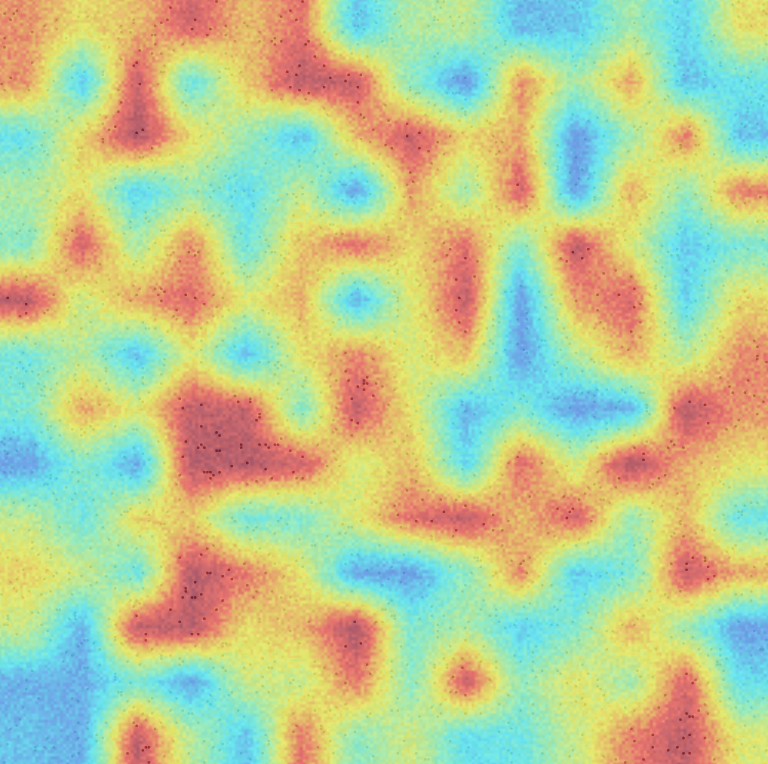
A Shadertoy shader for this texture:

```glsl
// Draws a grainy heat map: a coarse random lattice blended through a pastel rainbow.
#define CELLS 14.0          // lattice nodes across the canvas
#define ROUNDING 0.3        // 0 = pointed ridges, 1 = flat rounded peaks
#define GRAIN_CELLS 250.0   // fine grain size
#define GRAIN_HEAT 0.11     // grain shift along the colour ramp
#define GRAIN_LIGHT 0.05    // grain in brightness
#define SPECK_RATE 0.03     // share of grains that are dark specks
#define SPECK_DARK 0.22     // depth of the specks in hot areas
#define SEED 37.0

const int STOPS = 8;
const float heatStops[STOPS] = float[](0.02, 0.20, 0.33, 0.44, 0.565, 0.685, 0.81, 0.98);
const vec3 heatColours[STOPS] = vec3[](
    vec3(0.43, 0.63, 0.90),  // blue
    vec3(0.41, 0.89, 0.93),  // cyan
    vec3(0.57, 0.91, 0.75),  // aqua
    vec3(0.73, 0.91, 0.60),  // lime
    vec3(0.89, 0.90, 0.42),  // yellow
    vec3(0.90, 0.72, 0.42),  // orange
    vec3(0.90, 0.45, 0.43),  // red
    vec3(0.68, 0.36, 0.42)); // maroon

float hash(vec2 p) {
    vec3 q = fract(vec3(p.xyx) * 0.1031);
    q += dot(q, q.yzx + 33.33);
    return fract((q.x + q.y) * q.z);
}

// Random lattice values, blended between the four nearest nodes
float latticeNoise(vec2 p, float rounding, float seed) {
    vec2 node = floor(p);
    vec2 f = fract(p);
    f = mix(f, f * f * (3.0 - 2.0 * f), rounding);
    node += seed;
    float low = mix(hash(node), hash(node + vec2(1, 0)), f.x);
    float high = mix(hash(node + vec2(0, 1)), hash(node + vec2(1, 1)), f.x);
    return mix(low, high, f.y);
}

vec3 heatRamp(float heat) {
    vec3 colour = heatColours[0];
    for (int i = 1; i < STOPS; i++) {
        float t = clamp((heat - heatStops[i - 1]) / (heatStops[i] - heatStops[i - 1]), 0.0, 1.0);
        colour = mix(colour, heatColours[i], t);
    }
    return colour;
}

void mainImage(out vec4 fragColor, in vec2 fragCoord) {
    vec2 uv = fragCoord / iResolution.xy;

    // Broad heat field, held flat beyond the outermost nodes
    vec2 field = clamp(uv * CELLS - 0.5, 0.0, CELLS - 1.0);
    float heat = latticeNoise(field, ROUNDING, SEED);

    // Fine grain shifts both hue and brightness
    vec2 grainPos = uv * GRAIN_CELLS;
    float hueGrain = latticeNoise(grainPos, 1.0, SEED + 311.0) - 0.5;
    float lightGrain = latticeNoise(grainPos, 1.0, SEED + 733.0) - 0.5;
    vec3 colour = heatRamp(heat + GRAIN_HEAT * hueGrain);
    colour += GRAIN_LIGHT * lightGrain;

    // Sparse soft specks, strongest on the hot peaks
    vec2 speckCell = floor(grainPos);
    float speckShape = 1.0 - smoothstep(0.2, 0.7, length(fract(grainPos) - 0.5));
    float isSpeck = step(hash(speckCell + SEED + 1171.0), SPECK_RATE);
    float hotness = mix(0.35, 1.0, smoothstep(0.6, 0.85, heat));
    colour -= SPECK_DARK * hotness * isSpeck * speckShape;

    fragColor = vec4(clamp(colour, 0.0, 1.0), 1.0);
}
```
